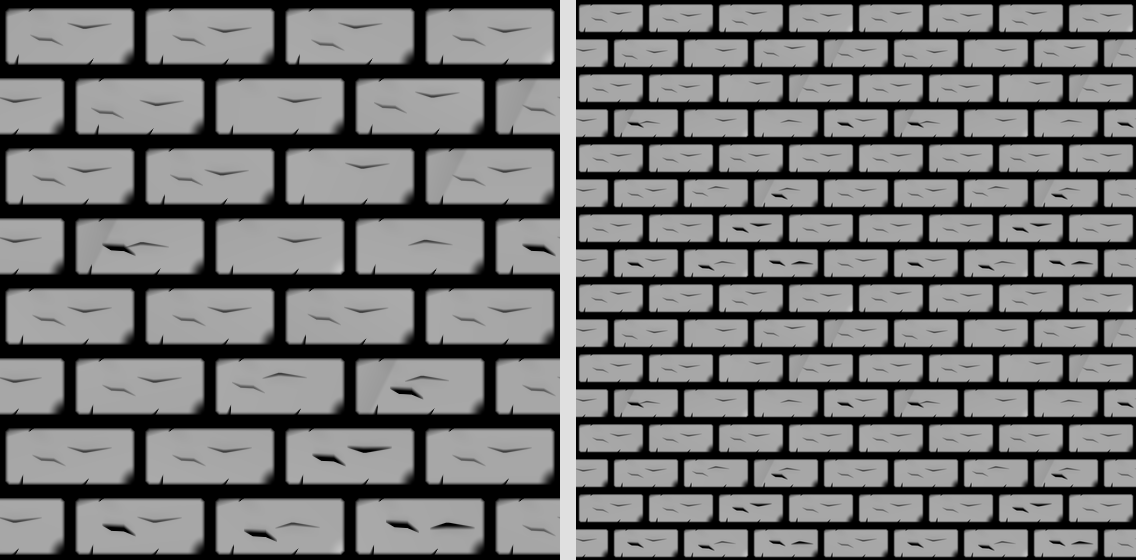
Left: one tile. Right: repeated 2 by 2.
Write a WebGL 1 fragment shader that draws this texture map.

```glsl
precision highp float;
// Worn grey bricks in running bond, separated by wide black joints.
// Each brick is a chamfered box with a soft rim, cut by cracks, notches and a
// broken corner; a wrapped brick index drives the hash that varies the wear.

uniform vec2 u_resolution;

// Lengths are in row heights: one cell is 2 wide and 1 high.
const vec2 REPEATS = vec2(4.0, 8.0);
const vec2 CELL = vec2(2.0, 1.0);
const vec2 BRICK_CENTRE = vec2(0.5, 0.48);
const vec2 BRICK_HALF = vec2(0.93, 0.412);
const float CHAMFER = 0.055;
const float RIM_WIDTH = 0.062;
const float STONE = 0.655;
const float TILT_SHADE = 0.022;
const float CRACK_DEPTH = 0.62;
const float CRACK_WIDTH = 0.05;
const float VARIED_SHARE = 0.45;
const float DEEP_SHARE = 0.13;
const float MISSING_SHARE = 0.12;
const float PALE_CORNER_SHARE = 0.14;
const float FACET_SHARE = 0.16;

float sat(float x) { return clamp(x, 0.0, 1.0); }

float ramp(float a, float b, float x) { return sat((x - a) / (b - a)); }

float hash(vec2 id, float seed) {
  vec3 q = fract((id.xyx + vec3(seed, seed * 1.7, seed * 2.3) + 1.0) * vec3(0.1031, 0.1030, 0.0973));
  q += dot(q, q.yzx + 33.33);
  return fract((q.x + q.y) * q.z);
}

// Negative inside a box with cut corners.
float chamferBox(vec2 p, vec2 halfSize) {
  vec2 d = abs(p) - halfSize;
  return max(max(d.x, d.y), (d.x + d.y + CHAMFER) * 0.7071);
}

// Tapered crack along a-b-c-d: crisp below, shaded above, with a faint halo.
float crack(vec2 p, vec2 a, vec2 b, vec2 c, vec2 d, float width) {
  float rise = ramp(a.x, b.x, p.x);
  float fall = ramp(c.x, d.x, p.x);
  float line = a.y + (b.y - a.y) * rise + (c.y - b.y) * ramp(b.x, c.x, p.x) + (d.y - c.y) * fall;
  float taper = rise * (1.0 - fall);
  float h = p.y - line;
  float reach = h > 0.0 ? width * (0.35 + 0.65 * taper) : 0.022;
  float core = 1.0 - smoothstep(0.0, reach, abs(h));
  float halo = 1.0 - smoothstep(0.0, 0.16, abs(h - 0.04));
  return sqrt(taper) * core + 0.06 * taper * halo;
}

// Wedge bitten from an edge: crisp on the right, soft on the left.
float notch(vec2 p, vec2 base, vec2 tip, float width) {
  float t = sat((p.y - base.y) / (tip.y - base.y));
  float x = p.x - mix(base.x, tip.x, t);
  float reach = (x < 0.0 ? width : 0.022) * (1.0 - t) + 0.004;
  return (1.0 - smoothstep(0.0, reach, abs(x))) * smoothstep(0.0, 0.35, 1.0 - t);
}

float brick(vec2 p, vec2 id) {
  float varied = step(1.0 - VARIED_SHARE, hash(id, 3.0));
  vec2 jitterA = varied * (vec2(hash(id, 5.0), hash(id, 7.0)) - 0.5) * vec2(0.45, 0.16);
  vec2 jitterB = varied * (vec2(hash(id, 11.0), hash(id, 13.0)) - 0.5) * vec2(0.35, 0.16);
  float deepA = step(1.0 - DEEP_SHARE, hash(id, 17.0));
  float deepB = step(1.0 - DEEP_SHARE * 0.7, hash(id, 19.0));
  float hasB = step(MISSING_SHARE, hash(id, 23.0));
  float bend = varied * step(0.65, hash(id, 29.0)) > 0.5 ? -1.0 : 1.0;

  // Gently tilted face, sometimes split by a slanting facet.
  vec2 tilt = vec2(hash(id, 31.0), hash(id, 37.0)) - 0.5;
  float tone = STONE + TILT_SHADE * dot(p, tilt * vec2(1.0, 2.0));
  float side = p.x + 0.52 - 0.5 * p.y;
  float facet = step(1.0 - FACET_SHARE, hash(id, 41.0));
  tone -= facet * 0.05 * (1.0 - smoothstep(-0.04, 0.03, side)) * ramp(-0.6, 0.0, side);
  float ridge = p.x + 0.48 + 0.65 * (p.y - 0.36);
  tone -= 0.025 * (1.0 - smoothstep(0.0, 0.25, abs(ridge))) * smoothstep(0.08, 0.4, p.y);

  // Two cracks on the face.
  vec2 a = p - jitterA;
  a.y = 0.09 + (a.y - 0.09) * bend;
  float crackA = crack(a, vec2(-0.04, 0.135), vec2(0.19, 0.064), vec2(0.23, 0.064),
                       vec2(0.60, 0.125), CRACK_WIDTH * (1.0 + deepA));
  float crackB = crack(p - jitterB, vec2(-0.54, 0.02), vec2(-0.41, -0.05), vec2(-0.23, -0.06),
                       vec2(-0.06, -0.135), CRACK_WIDTH * (1.0 + 1.2 * deepB));
  tone *= 1.0 - sat(crackA * mix(CRACK_DEPTH, 1.1, deepA));
  tone *= 1.0 - sat(crackB * hasB * mix(CRACK_DEPTH * 0.72, 1.2, deepB));

  // Chipped top left and notched edges.
  float chipEdge = 0.27 + 0.3 * (p.x + 0.9);
  float chip = ramp(0.0, 0.17, p.y - chipEdge) * (1.0 - smoothstep(-0.55, -0.46, p.x));
  tone *= 1.0 - 0.75 * chip;
  float slide = varied * (hash(id, 43.0) - 0.5) * 0.16;
  float bites = notch(p, vec2(-0.49, 0.43), vec2(-0.60, 0.34), 0.10);
  bites = max(bites, notch(p, vec2(-0.69 + slide, -0.42), vec2(-0.665 + slide, -0.24), 0.07));
  bites = max(bites, notch(p, vec2(0.20 - slide, -0.42), vec2(0.28 - slide, -0.30), 0.07));
  tone *= 1.0 - 0.92 * bites;

  // Bottom right corner: broken and dark, or worn pale.
  float corner = 1.0 - smoothstep(0.02, 0.25, length((p - vec2(0.92, -0.39)) * vec2(1.0, 0.9)));
  float pale = step(1.0 - PALE_CORNER_SHARE, hash(id, 47.0));
  tone = mix(tone * (1.0 - 0.95 * corner), tone + 0.12 * corner, pale);

  // Rounded rim falling away into the joint.
  float rim = 1.0 - sat(-chamferBox(p, BRICK_HALF) / RIM_WIDTH);
  return tone * (1.0 - rim * rim);
}

void main() {
  vec2 grid = gl_FragCoord.xy / u_resolution * REPEATS;
  float row = floor(grid.y);
  grid.x += 0.5 * mod(row + 1.0, 2.0);
  vec2 id = mod(floor(grid), REPEATS);
  vec2 p = (fract(grid) - BRICK_CENTRE) * CELL;
  gl_FragColor = vec4(vec3(brick(p, id)), 1.0);
}
```
